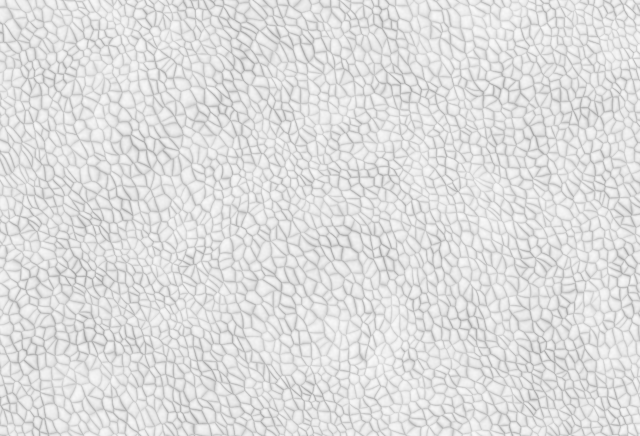
A Shadertoy shader for this texture:

```glsl
// Pale grained leather: small rounded pebbles parted by soft grey creases.
// Warped Voronoi cells give the pebbles; each cell edge is a crease whose depth
// depends on its direction, and gradient noise adds wear and fine grain.

const float CELLS_PER_HEIGHT = 45.0;
const float CREASE_WIDTH = 0.11;     // in cells
const float CREASE_DEPTH = 0.205;
const float PEBBLE_TONE = 0.945;
const vec2 CREASE_NORMAL = vec2(0.88, 0.47);
const vec2 LIGHT_DIRECTION = vec2(-0.7, 0.7);

vec2 hash2(vec2 p) {
    vec3 q = fract(vec3(p.xyx) * vec3(0.1031, 0.1030, 0.0973));
    q += dot(q, q.yzx + 33.33);
    return fract((q.xx + q.yz) * q.zy);
}

float gradientDot(vec2 corner, vec2 offset) {
    float angle = 6.2832 * hash2(corner).x;
    return dot(vec2(cos(angle), sin(angle)), offset);
}

// Gradient noise, roughly -0.7 to 0.7
float gradientNoise(vec2 p) {
    vec2 i = floor(p), f = p - i;
    vec2 u = f * f * f * (f * (f * 6.0 - 15.0) + 10.0);
    vec2 e = vec2(1.0, 0.0);
    float low = mix(gradientDot(i, f), gradientDot(i + e, f - e), u.x);
    float high = mix(gradientDot(i + e.yx, f - e.yx), gradientDot(i + 1.0, f - 1.0), u.x);
    return mix(low, high, u.y);
}

float fbm(vec2 p) {
    float sum = 0.0, amplitude = 0.6;
    for (int octave = 0; octave < 3; octave++) {
        sum += amplitude * gradientNoise(p);
        p = p * 2.03 + 17.3;
        amplitude *= 0.5;
    }
    return sum;
}

// Leaning cell coordinates, bent so that rows never line up
vec2 pebbleSpace(vec2 uv, float density) {
    vec2 p = uv * density * vec2(1.06, 0.95);
    p.x += 0.22 * p.y;
    vec2 bend = vec2(gradientNoise(uv * 3.0 + 40.0), gradientNoise(uv * 3.0 + 71.0));
    vec2 wobble = vec2(gradientNoise(p * 0.45 + 5.0), gradientNoise(p * 0.45 + 29.0));
    return p + 2.2 * bend + 0.55 * wobble + 100.0;
}

vec2 siteOffset(vec2 cell, float jitter) {
    return 0.5 + jitter * (hash2(cell) - 0.5);
}

// x: crease darkness, y: tilt of the pebble towards the light
vec2 pebbles(vec2 p, float width, float jitter) {
    vec2 cell = floor(p), f = p - cell;
    vec2 nearestCell = vec2(0.0), nearest = vec2(0.0);
    float best = 9.0;
    for (int y = -1; y <= 1; y++)
    for (int x = -1; x <= 1; x++) {
        vec2 g = vec2(x, y);
        vec2 r = g + siteOffset(cell + g, jitter) - f;
        float d = dot(r, r);
        if (d < best) { best = d; nearest = r; nearestCell = g; }
    }
    float crease = 0.0;
    for (int y = -2; y <= 2; y++)
    for (int x = -2; x <= 2; x++) {
        if (x == 0 && y == 0) continue;
        vec2 g = nearestCell + vec2(x, y);
        vec2 r = g + siteOffset(cell + g, jitter) - f;
        vec2 normal = normalize(r - nearest);
        float edge = dot(0.5 * (r + nearest), normal);
        float depth = 0.62 + 0.6 * abs(dot(normal, CREASE_NORMAL));
        crease = max(crease, depth * exp(-edge / width));
    }
    return vec2(crease, dot(-nearest, LIGHT_DIRECTION));
}

float leatherTone(vec2 uv) {
    vec2 p = pebbleSpace(uv, CELLS_PER_HEIGHT);
    float wear = fbm(uv * 2.6 + 8.0);
    float pressure = 1.0 + 0.7 * gradientNoise(p * 0.3 + 13.0) + 0.4 * wear;
    float width = CREASE_WIDTH * (1.0 + 0.5 * gradientNoise(p * 0.8 + 61.0));
    vec2 relief = pebbles(p, width, 0.85);
    float grain = gradientNoise(uv * 150.0) + 0.6 * gradientNoise(uv * 95.0 + 3.0);
    return PEBBLE_TONE - CREASE_DEPTH * pressure * relief.x
         + 0.045 * relief.y - 0.04 * wear + 0.02 * grain;
}

void mainImage(out vec4 fragColor, in vec2 fragCoord) {
    // Four samples per pixel keep the thin creases smooth
    float tone = 0.0;
    for (int s = 0; s < 4; s++) {
        vec2 shift = vec2(s % 2, s / 2) * 0.5 - 0.25;
        tone += 0.25 * leatherTone((fragCoord + shift) / iResolution.y);
    }
    fragColor = vec4(vec3(clamp(tone, 0.0, 0.97)), 1.0);
}
```
